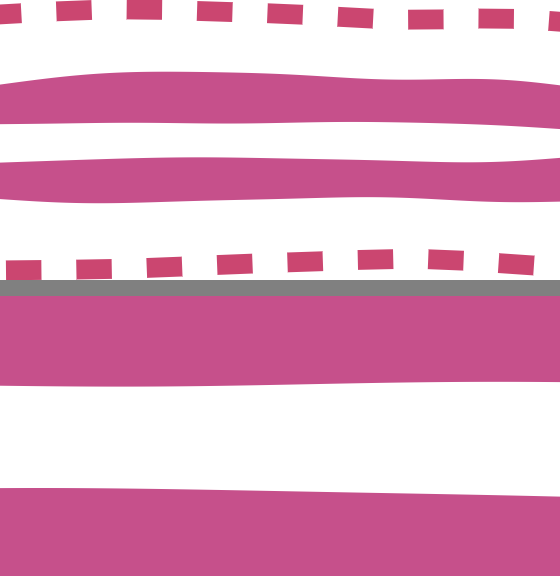
Top, the full canvas; bottom, a detail of the centre.
Reproduce this pattern procedurally as a Shadertoy shader.

```glsl
// Two wavering solid bands between two rows of tilted dashes on white.
// Every edge and row follows a straight line plus six layered sines;
// dashes repeat at a fixed pitch and turn to follow their row's slope.

#define UNITS 384.0                  // canvas height in design units
#define SPAN 768.0                   // canvas width in design units
#define DASH_PITCH 96.5
#define DASH_HALF vec2(24.3, 13.6)
#define TOP_OFFSET 5.0               // x of the first dash in each row
#define BOTTOM_OFFSET 32.5
#define PAPER vec3(1.0)
#define BAND_COLOR vec3(0.775, 0.314, 0.547)
#define DASH_COLOR vec3(0.796, 0.275, 0.439)

const float PI = 3.14159;
const vec3 ODD = vec3(1.0, 3.0, 5.0);
const vec3 EVEN = vec3(2.0, 4.0, 6.0);

// Heights at both ends, then amplitudes of the odd and even harmonics.
struct Wave { vec2 ends; vec3 odd; vec3 even; };

const Wave UPPER_TOP = Wave(vec2(116.0, 117.0), vec3(-16.4, -2.76, -1.35), vec3(-4.53, 1.03, 0.47));
const Wave UPPER_BASE = Wave(vec2(170.3, 177.0), vec3(-6.24, -1.12, 0.06), vec3(2.0, -0.24, 0.33));
const Wave LOWER_TOP = Wave(vec2(223.0, 216.5), vec3(-1.71, 1.43, 0.58), vec3(-4.14, -0.64, -0.17));
const Wave LOWER_BASE = Wave(vec2(273.0, 276.5), vec3(-0.76, 2.19, 1.05), vec3(3.54, -0.32, -0.19));
const Wave TOP_ROW = Wave(vec2(19.5, 30.5), vec3(-6.44, -1.61, -1.0), vec3(-3.5, 0.75, 0.5));
const Wave BOTTOM_ROW = Wave(vec2(370.5, 368.0), vec3(-10.57, 0.19, 0.55), vec3(4.1, -0.24, -0.28));

float waveHeight(Wave w, float t) {
    return mix(w.ends.x, w.ends.y, t)
         + dot(w.odd, sin(PI * t * ODD)) + dot(w.even, sin(PI * t * EVEN));
}

float waveSlope(Wave w, float t) {
    return w.ends.y - w.ends.x
         + PI * (dot(w.odd * ODD, cos(PI * t * ODD)) + dot(w.even * EVEN, cos(PI * t * EVEN)));
}

// Signed distance to the strip between two waves
float bandDistance(vec2 p, Wave top, Wave base) {
    float t = p.x / SPAN;
    return max(waveHeight(top, t) - p.y, p.y - waveHeight(base, t));
}

// Signed distance to the nearest dash of a row
float dashDistance(vec2 p, Wave row, float offset) {
    float index = round((p.x - offset) / DASH_PITCH);
    float t = index / 8.0;
    vec2 q = p - vec2(offset + index * DASH_PITCH, waveHeight(row, t));
    vec2 along = normalize(vec2(8.0 * DASH_PITCH, waveSlope(row, t)));
    q = vec2(dot(q, along), dot(q, vec2(-along.y, along.x)));
    vec2 d = abs(q) - DASH_HALF;
    return length(max(d, 0.0)) + min(max(d.x, d.y), 0.0);
}

void mainImage(out vec4 fragColor, in vec2 fragCoord) {
    // Design coordinates, measured down from the top edge
    float pixel = UNITS / iResolution.y;
    vec2 p = vec2(fragCoord.x, iResolution.y - fragCoord.y) * pixel;

    float bands = min(bandDistance(p, UPPER_TOP, UPPER_BASE),
                      bandDistance(p, LOWER_TOP, LOWER_BASE));
    float dashes = min(dashDistance(p, TOP_ROW, TOP_OFFSET),
                       dashDistance(p, BOTTOM_ROW, BOTTOM_OFFSET));

    // Smooth coverage over one pixel
    vec3 color = mix(PAPER, BAND_COLOR, clamp(0.5 - bands / pixel, 0.0, 1.0));
    color = mix(color, DASH_COLOR, clamp(0.5 - dashes / pixel, 0.0, 1.0));
    fragColor = vec4(color, 1.0);
}
```
